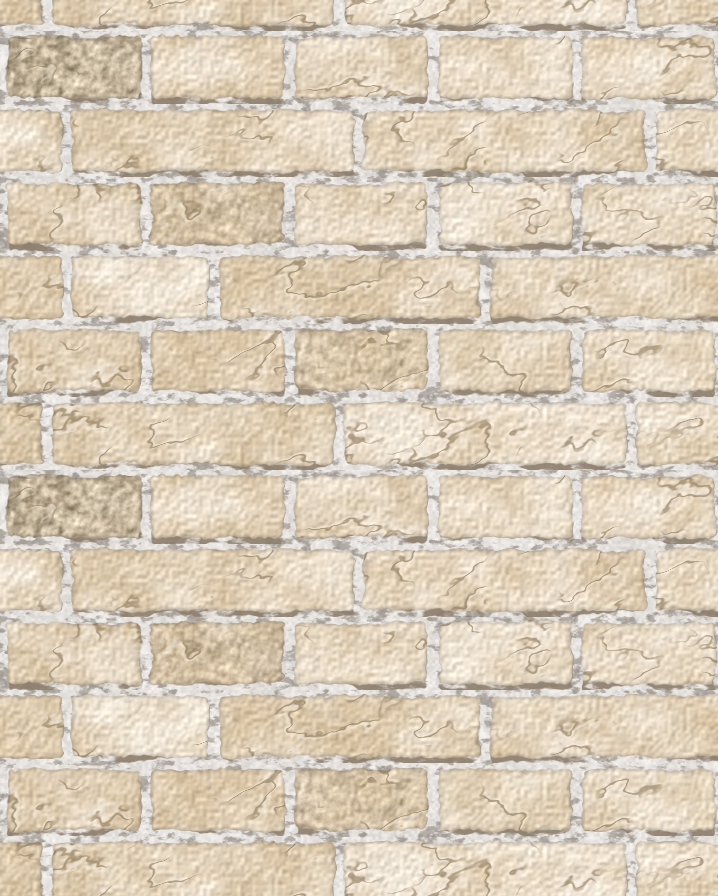
Reproduce this texture procedurally as a Shadertoy shader.

```glsl
float hash(vec2 p) {
    vec3 q = fract(p.xyx * 0.1031);
    q += dot(q, q.yzx + 33.33);
    return fract((q.x + q.y) * q.z);
}

float noise(vec2 p) {
    vec2 i = floor(p), f = fract(p);
    f = f * f * (3.0 - 2.0 * f);
    return mix(mix(hash(i), hash(i + vec2(1, 0)), f.x),
               mix(hash(i + vec2(0, 1)), hash(i + vec2(1, 1)), f.x), f.y);
}

float fbm(vec2 p) {
    float sum = 0.0, amp = 0.53;
    for (int i = 0; i < 4; i++) {
        sum += amp * noise(p);
        p = mat2(1.6, 1.2, -1.2, 1.6) * p + 5.3;
        amp *= 0.5;
    }
    return sum;
}

float roundBox(vec2 p, vec2 halfSize, float r) {
    vec2 q = abs(p) - halfSize + r;
    return length(max(q, 0.0)) + min(max(q.x, q.y), 0.0) - r;
}

// Left and right joint of the brick at x, and its index in the row
vec3 brickSpan(float row, float x) {
    if (mod(row, 2.0) < 0.5) {
        float id = floor(x * 5.0);
        return vec3(id / 5.0, (id + 1.0) / 5.0, id);
    }
    vec2 cuts = row == 3.0 ? vec2(0.205, 0.583) : vec2(0.406, 0.813);
    if (x < cuts.x) return vec3(0.0, cuts.x, 0.0);
    if (x < cuts.y) return vec3(cuts, 1.0);
    return vec3(cuts.y, 1.0, 2.0);
}

vec3 mortarColor(vec2 t) {
    float fleck = smoothstep(0.5, 0.72, fbm(t * vec2(75.0, 130.0)));
    float blotch = fbm(t * 30.0 + 4.0);
    vec3 col = mix(vec3(0.94, 0.93, 0.92), vec3(0.84, 0.82, 0.80), blotch * 0.75);
    col = mix(col, vec3(0.60, 0.57, 0.54), fleck * 0.75);
    return col + 0.10 * (noise(t * 240.0) - 0.5);
}

vec3 brickColor(vec2 t, float row, float id) {
    float tone = hash(vec2(row * 3.0 + 2.0, id * 7.0 + 5.0));
    float mottle = fbm(t * vec2(17.0, 23.0) + tone * 8.0);
    float stain = clamp(mottle * 1.6 - 0.35 + (tone - 0.5) * 0.45, 0.0, 1.0);
    vec3 col = mix(vec3(0.945, 0.905, 0.845), vec3(0.845, 0.765, 0.645), stain);

    // One darker brick in each row of short bricks
    float speckle = fbm(t * 95.0);
    if (mod(row, 2.0) < 0.5 && id == row * 0.5) {
        vec3 dark = row == 0.0 ? vec3(0.72, 0.66, 0.56) : vec3(0.79, 0.71, 0.59);
        col = mix(col, dark, row == 0.0 ? 0.8 : 0.55);
        col += (speckle - 0.5) * (row == 0.0 ? 0.45 : 0.25);
    }

    // Embossed grain
    vec2 g = t * 190.0;
    col += 0.13 * (noise(g) - noise(g + vec2(0.6, 0.7)));
    col += 0.10 * (speckle - 0.5);

    // Cracks with a lit lower lip
    vec2 c = mat2(0.9, 0.35, -0.35, 0.9) * t * vec2(15.0, 27.0) + tone * 9.0;
    float crack = fbm(c) - 0.5;
    float zone = smoothstep(0.48, 0.72, noise(t * 21.0 + 7.0 + tone * 5.0));
    float groove = smoothstep(0.028, 0.004, abs(crack)) * zone;
    float lip = smoothstep(0.04, 0.0, abs(crack + 0.045)) * zone;
    col = mix(col, vec3(0.57, 0.49, 0.37), groove * 0.65);
    return mix(col, vec3(0.97, 0.94, 0.89), lip * 0.5);
}

void mainImage(out vec4 fragColor, in vec2 fragCoord) {
    float px = 1.0 / iResolution.x;
    vec2 p = vec2(fragCoord.x, iResolution.y - fragCoord.y) * px;

    // Six courses repeat downwards
    float pitch = 0.102;
    float y = (p.y - 0.043) / pitch;
    float row = mod(floor(y), 6.0);
    vec2 t = vec2(p.x, (row + fract(y)) * pitch) + 3.0;

    float start = mod(row, 2.0) < 0.5 ? 0.003 : (row == 5.0 ? 0.066 : 0.093);
    float x = fract(p.x - start);
    vec3 span = brickSpan(row, x);
    vec2 local = vec2(x - 0.5 * (span.x + span.y), (fract(y) - 0.5) * pitch);
    vec2 halfSize = vec2(0.5 * (span.y - span.x) - 0.0075, 0.5 * pitch - 0.0085);

    // Ragged brick outline and the shadow under it
    float ragged = (fbm(t * 38.0) - 0.5) * 0.010 + (noise(t * 150.0) - 0.5) * 0.003;
    float face = roundBox(local, halfSize, 0.006) + ragged;
    float drop = 0.009 * smoothstep(0.2, 0.75, noise(vec2(t.x * 17.0, row * 9.0 + 2.0)));
    float under = roundBox(local - vec2(0.0008, drop), halfSize, 0.006) + ragged;
    float shade = smoothstep(px, -px, under) * smoothstep(0.3, 0.55, fbm(t * vec2(45.0, 90.0)));

    vec3 col = mortarColor(t);
    col = mix(col, vec3(0.55, 0.49, 0.42), shade * 0.9);
    vec3 brick = brickColor(t, row, span.z);
    brick *= 1.0 - 0.13 * smoothstep(-0.006, 0.0, face);
    col = mix(col, brick, smoothstep(px, -px, face));
    fragColor = vec4(clamp(col, 0.0, 1.0), 1.0);
}
```
